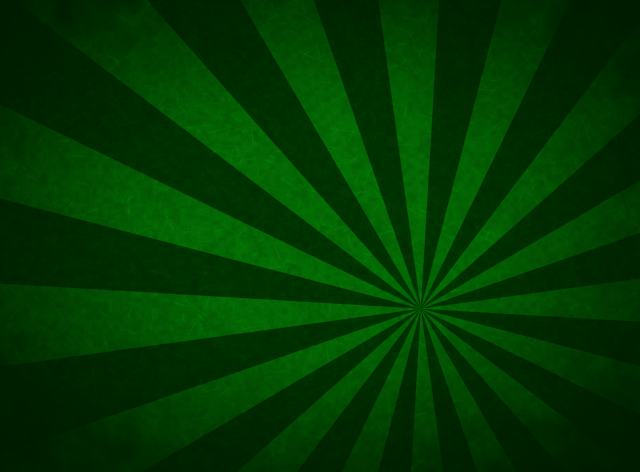
Give the GLSL for this background, as a Shadertoy shader.

```glsl
// Green sunburst with an off-centre hub, a soft vignette and worn, scratched grain.
#define HUB vec2(0.6575, 0.346)
#define GLOW_CENTRE vec2(0.50, 0.52)
#define RAY_COUNT 16.0
#define RAY_TURN 0.0385
#define EDGE_GREEN 0.108
#define DARK_GREEN 0.195
#define LIGHT_GREEN 0.405
#define GRAIN 0.30
#define SCRATCH_GAIN 0.13
#define SCRATCH_LAYERS 5

const float TAU = 6.2831853;

float hash(vec2 p) {
    return fract(sin(dot(p, vec2(127.1, 311.7))) * 43758.5453);
}

float valueNoise(vec2 p) {
    vec2 cell = floor(p), f = fract(p);
    f = f * f * (3.0 - 2.0 * f);
    float low = mix(hash(cell), hash(cell + vec2(1, 0)), f.x);
    float high = mix(hash(cell + vec2(0, 1)), hash(cell + vec2(1, 1)), f.x);
    return mix(low, high, f.y);
}

float fbm(vec2 p) {
    float sum = 0.0, weight = 0.5;
    for (int i = 0; i < 4; i++) {
        sum += weight * valueNoise(p);
        p = mat2(1.6, 1.2, -1.2, 1.6) * p + 7.3;
        weight *= 0.55;
    }
    return sum / 1.01;
}

mat2 rotation(float a) {
    return mat2(cos(a), sin(a), -sin(a), cos(a));
}

// Coverage of the light rays; p is relative to the hub, in canvas heights.
float rays(vec2 p, float pixel) {
    float period = TAU / RAY_COUNT;
    float angle = atan(p.y, p.x) - RAY_TURN;
    float fromAxis = abs(mod(angle + 0.5 * period, period) - 0.5 * period);
    float edge = (0.25 * period - fromAxis) * length(p);
    return smoothstep(-0.75 * pixel, 0.75 * pixel, edge);
}

// Short hairlines, one in each cell of several turned grids.
float scratches(vec2 p, float pixel) {
    float sum = 0.0;
    for (int i = 0; i < SCRATCH_LAYERS; i++) {
        float layer = float(i), scale = 13.0 + 4.0 * layer;
        vec2 q = rotation(1.1 * layer) * p * scale + 19.0 * layer;
        vec2 cell = floor(q);
        vec2 centre = 0.5 + 0.2 * (vec2(hash(cell), hash(cell + 3.7)) - 0.5);
        vec2 local = rotation(TAU * hash(cell + 8.1)) * (fract(q) - centre);
        float halfLength = 0.12 + 0.26 * hash(cell + 5.3);
        float dist = length(vec2(max(abs(local.x) - halfLength, 0.0), local.y)) / scale;
        sum += hash(cell + 2.9) * (1.0 - smoothstep(0.0003, 0.0012 + pixel * 0.5, dist));
    }
    return sum;
}

void mainImage(out vec4 fragColor, in vec2 fragCoord) {
    vec2 uv = fragCoord / iResolution.xy;
    vec2 aspect = vec2(iResolution.x / iResolution.y, 1.0);
    vec2 p = uv * aspect;
    float pixel = 1.0 / iResolution.y;

    // Vignette with a ragged, blotchy rim
    float radius = length(uv - GLOW_CENTRE);
    float blotch = fbm(p * 22.0) - 0.5;
    float rim = smoothstep(0.25, 0.6, radius);
    float glow = 1.0 - smoothstep(0.15, 0.72, radius + 0.16 * rim * blotch);

    // Light and dark rays fade to the same edge tone
    float light = rays((uv - HUB) * aspect, pixel);
    float green = mix(EDGE_GREEN, mix(DARK_GREEN, LIGHT_GREEN, light), glow);

    // Fine mottling and scratches, strongest where the glow is
    float mottle = fbm(p * 85.0) - 0.5;
    float wear = GRAIN * (mottle + 0.4 * blotch) + SCRATCH_GAIN * scratches(p, pixel);
    green *= 1.0 + wear * smoothstep(0.0, 0.4, glow);

    float tint = 0.04 * max(green - 0.15, 0.0);
    fragColor = vec4(tint, green, tint, 1.0);
}
```
